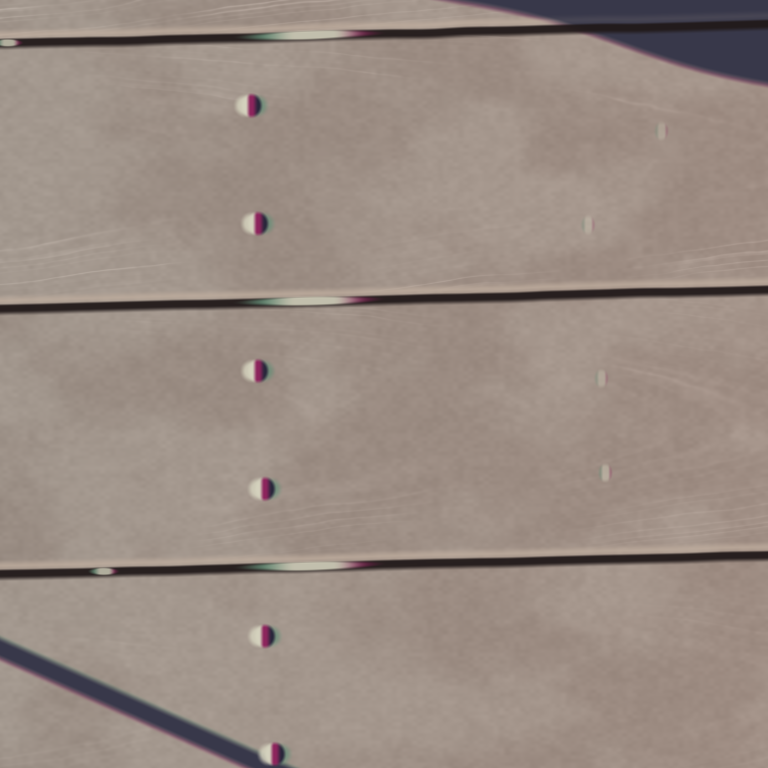
Write a Shadertoy shader that draws this texture.

```glsl
const float PITCH = 0.3457;   // plank height
const float TILT = 0.0254;    // rise of the grooves across the canvas
const float BASE = 0.2526;    // height of the reference groove at the left

const vec3 WOOD_DARK = vec3(0.605, 0.545, 0.507);
const vec3 WOOD_LIGHT = vec3(0.645, 0.592, 0.553);
const vec3 LIP = vec3(0.75, 0.68, 0.62);
const vec3 GROOVE = vec3(0.13, 0.10, 0.10);
const vec3 SHADOW = vec3(0.22, 0.22, 0.29);
const vec3 MAGENTA = vec3(0.55, 0.14, 0.36);
const vec3 NAVY = vec3(0.16, 0.15, 0.23);
const vec3 GREEN = vec3(0.40, 0.56, 0.47);
const vec3 CREAM = vec3(0.83, 0.82, 0.74);

float hash(vec2 p) {
    return fract(sin(dot(p, vec2(127.1, 311.7))) * 43758.5453);
}

float noise(vec2 p) {
    vec2 i = floor(p), f = fract(p);
    f = f * f * (3.0 - 2.0 * f);
    return mix(mix(hash(i), hash(i + vec2(1, 0)), f.x),
               mix(hash(i + vec2(0, 1)), hash(i + vec2(1, 1)), f.x), f.y);
}

float fbm(vec2 p) {
    float sum = 0.0, amp = 0.5;
    for (int i = 0; i < 5; i++) {
        sum += amp * noise(p);
        p = p * 2.03 + 17.3;
        amp *= 0.5;
    }
    return sum;
}

// Soft mask that is 1 inside a negative distance
float fill(float d, float blur) {
    return 1.0 - smoothstep(-blur, blur, d);
}

// Mottled wood with arched grain; v runs 0 to 1 up each plank
vec3 wood(vec2 p, float v, float id) {
    float mottle = fbm(p * vec2(7.0, 10.0) + id * 5.7);
    float fine = noise(p * vec2(150.0, 210.0)) + noise(p * 95.0) - 1.0;
    float arch = p.x * 1.4 + 6.0 * (v - 0.5) * (v - 0.5);
    float warp = fbm(p * vec2(5.0, 9.0) + id * 3.1);
    float streak = noise(vec2(arch * 26.0 + warp * 7.0, id * 9.0 + p.y * 6.0));
    float patches = smoothstep(0.4, 0.7, fbm(p * 4.5 + id * 8.3));
    vec3 col = mix(WOOD_DARK, WOOD_LIGHT, smoothstep(0.3, 0.65, mottle - 0.06 * (p.x - 0.5)));
    col += 0.07 * pow(streak, 4.0) * patches * (0.65 + 0.35 * id);
    col += vec3(-0.008, 0.002, 0.003) * (1.0 - 2.0 * p.x);
    return col + 0.022 * fine;
}

// Shade with a coloured fringe along its edge
vec3 shade(vec3 col, float d, vec3 fringe, float blur) {
    col = mix(col, fringe, 0.45 * fill(abs(d) - 0.003, 0.004));
    return mix(col, SHADOW, fill(d, blur));
}

// Round plug: cream left rim, magenta middle, navy side, green right rim
vec3 plug(vec3 col, vec2 q) {
    float body = fill(length(q * vec2(1.12, 1.0)) - 0.92, 0.22);
    float leftRim = fill(length(q + vec2(0.5, 0.0)) - 0.8, 0.3);
    float rightRim = fill(length(q - vec2(0.5, 0.0)) - 0.75, 0.35);
    vec3 face = mix(CREAM, MAGENTA, smoothstep(-0.5, -0.05, q.x));
    face = mix(face, NAVY, smoothstep(0.05, 0.6, q.x));
    col = mix(col, GREEN, 0.75 * rightRim);
    col = mix(col, CREAM, 0.85 * leftRim);
    return mix(col, face, body);
}

// Pale splinter with green left and magenta right ends
vec3 splinter(vec3 col, vec2 q, vec2 size, float strength) {
    vec2 r = q / size;
    float mask = fill(length(r) - 0.9, 0.3);
    vec3 tint = mix(GREEN, CREAM, smoothstep(-0.8, -0.2, r.x));
    tint = mix(tint, MAGENTA, smoothstep(0.35, 0.95, r.x));
    return mix(col, tint, mask * strength);
}

void mainImage(out vec4 fragColor, in vec2 fragCoord) {
    vec2 p = fragCoord / iResolution.xy;
    float row = (p.y - BASE - TILT * p.x) / PITCH;
    float id = floor(row), v = row - id;
    vec3 col = wood(p, v, id);

    // Cast shadows: broad corner and narrow bar
    float corner = 1.0 - 0.265 * (p.x - 0.592) + 0.006 * sin(p.x * 15.0 - 9.0) - p.y;
    col = shade(col, corner, MAGENTA, 0.006);
    float bar = (p.y - 0.156 + 0.443 * p.x) * 0.914;
    col = shade(col, abs(bar) - 0.0115, bar > 0.0 ? GREEN : MAGENTA, 0.005);

    // Lit lip above each groove, soft shade below
    float s = (fract(row + 0.5) - 0.5) * PITCH;
    s += 0.0015 * (noise(vec2(p.x * 18.0, floor(row + 0.5) * 7.0)) - 0.5);
    float lit = 1.0 - 0.85 * fill(corner, 0.006);
    col = mix(col, LIP, 0.75 * lit * fill(abs(s - 0.010) - 0.004, 0.005));
    col = mix(col, GROOVE, 0.95 * smoothstep(-0.011, -0.003, s) * fill(s - 0.0045, 0.002));

    // Splinters caught in the lowest groove
    col = splinter(col, vec2(p.x - 0.403, s), vec2(0.085, 0.006), 0.9);
    for (float k = 0.0; k < 2.0; k++) {
        vec2 at = vec2(0.135 - 0.125 * k, BASE + 2.0 * k * PITCH);
        at.y += TILT * at.x;
        col = splinter(col, p - at, vec2(0.018, 0.005), 0.8);
    }

    // Two plugs per plank, drifting right on lower planks
    for (float k = 0.0; k < 2.0; k++) {
        float x = 0.347 - 0.010 * id - 0.010 * k + 0.004 * (hash(vec2(id, k)) - 0.5);
        float y = BASE + TILT * x + (id + 0.295 + 0.445 * k) * PITCH;
        col = plug(col, (p - vec2(x, y)) / 0.0155);
    }

    // Small scattered chips on the right
    for (float k = 0.0; k < 4.0; k++) {
        vec2 at = vec2(0.74 + 0.2 * hash(vec2(k, 2.3)), 0.34 + 0.16 * k + 0.05 * hash(vec2(k, 6.1)));
        col = splinter(col, p - at, vec2(0.009, 0.012), 0.25 + 0.2 * hash(vec2(k, 4.7)));
    }
    fragColor = vec4(clamp(col, 0.0, 1.0), 1.0);
}
```
